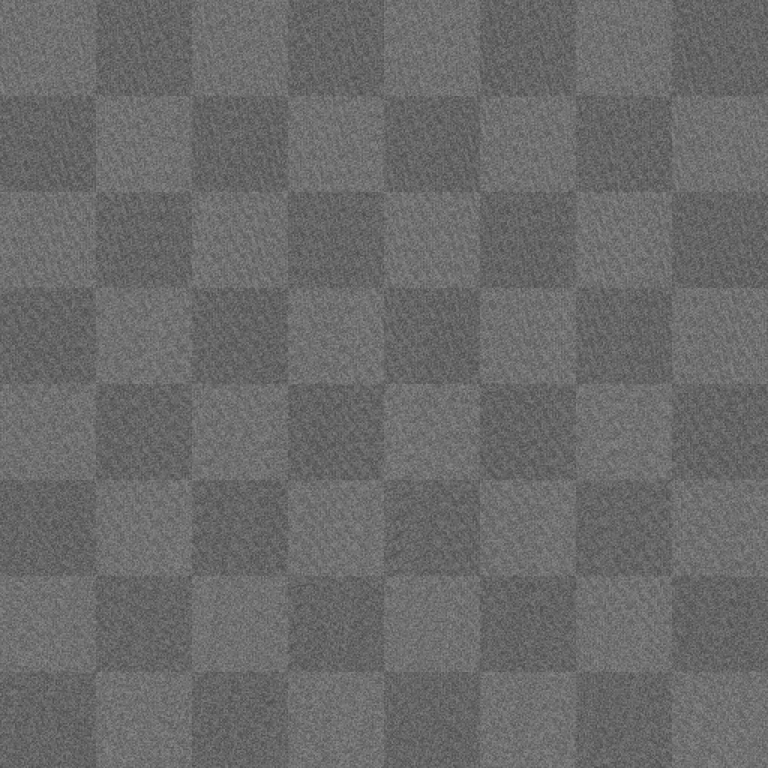
This pattern is drawn by a three.js fragment shader. Its source:

```glsl
// Grey checkerboard of eight by eight squares covered in fine, even grain.
varying vec2 vUv;

float hash(vec2 cell) {
  return fract(sin(dot(cell, vec2(12.9898, 78.233))) * 43758.5453);
}

// One speck of grain; two hashes averaged favour the middle greys.
float speck(vec2 cell, float count) {
  cell = mod(cell, count);
  return 0.5 * (hash(cell) + hash(cell + 0.37));
}

// Smooth grain that wraps after count cells.
float grain(vec2 uv, float count) {
  vec2 p = uv * count - 0.5;
  vec2 cell = floor(p);
  vec2 blend = smoothstep(0.0, 1.0, p - cell);
  float lower = mix(speck(cell, count), speck(cell + vec2(1.0, 0.0), count), blend.x);
  float upper = mix(speck(cell + vec2(0.0, 1.0), count), speck(cell + 1.0, count), blend.x);
  return mix(lower, upper, blend.y);
}

// 0 on dark squares, 1 on light ones; the lower left square is dark.
float checker(vec2 uv) {
  float frequency = 8.0 * 3.14159;
  vec2 wave = clamp(sin(uv * frequency) / (frequency * 0.0008), -1.0, 1.0);
  return 0.5 - 0.5 * wave.x * wave.y;
}

void main() {
  float grey = mix(0.396, 0.442, checker(vUv));
  grey += 0.22 * (grain(vUv, 512.0) - 0.5);
  gl_FragColor = vec4(vec3(grey), 1.0);
}
```
